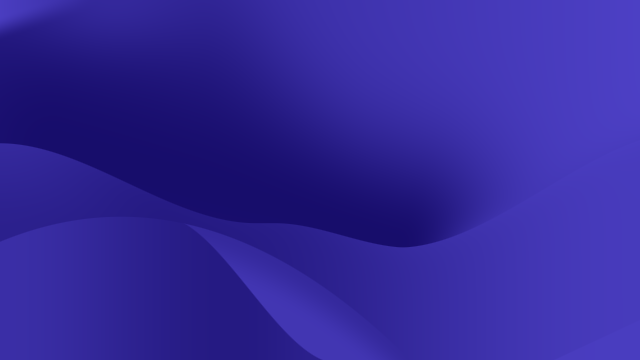
Reproduce this background procedurally as a Shadertoy shader.

```glsl
// Coverage of the region where depth is positive
float cover(float depth) {
    return clamp(depth / fwidth(depth) + 0.5, 0.0, 1.0);
}

float segmentDistance(vec2 p, vec2 a, vec2 b) {
    vec2 along = b - a;
    return length(p - a - along * clamp(dot(p - a, along) / dot(along, along), 0.0, 1.0));
}

// Dark diagonal valley that opens into light on the right
float backdropTone(vec2 q) {
    float valley = segmentDistance(q, vec2(0.15, 0.60), vec2(1.10, 0.33));
    float steepness = mix(2.1, 3.7, smoothstep(0.55, 1.05, q.x));
    float rise = 1.0 - exp(-pow(valley * steepness, 2.0));
    float tone = rise * min(1.0, 0.45 + 0.31 * q.x);

    // Haze along the top and the bright fold in the corner
    vec2 haze = (q - vec2(0.27, 0.98)) / vec2(0.24, 0.14);
    tone += 0.25 * exp(-dot(haze, haze));
    float fold = smoothstep(-0.035, 0.035, q.y - 0.92 - 0.33 * q.x);
    return mix(tone, 0.95 - 1.3 * q.x, fold * (1.0 - smoothstep(0.2, 0.3, q.x)));
}

float middleEdge(float x) {
    return 0.602 - 0.222 * smoothstep(0.0, 0.40, x)
                 - 0.068 * smoothstep(0.43, 0.64, x)
                 + 0.325 * smoothstep(0.62, 1.08, x);
}

vec3 indigo(float tone) {
    return mix(vec3(0.09, 0.05, 0.42), vec3(0.30, 0.25, 0.77), clamp(tone, 0.0, 1.0));
}

void mainImage(out vec4 fragColor, in vec2 fragCoord) {
    vec2 uv = fragCoord / iResolution.xy;
    vec2 q = uv * vec2(16.0 / 9.0, 1.0);
    float tone = backdropTone(q);

    // Middle wave, melting into the backdrop on the right
    float middleDepth = middleEdge(uv.x) - uv.y;
    float middleTone = 0.24 + 0.66 * smoothstep(0.3, 1.0, uv.x);
    middleTone += 0.28 * (1.0 - smoothstep(0.0, 0.28, uv.x))
                * (1.0 - 0.5 * smoothstep(0.0, 0.25, middleDepth));
    float melt = smoothstep(0.64, 0.78, uv.x) * exp(-max(-middleDepth, 0.0) * 22.0);
    tone = mix(tone, middleTone, 0.85 * melt);
    middleTone += 0.05 * exp(-max(middleDepth, 0.0) * 25.0);
    tone = mix(tone, middleTone, cover(middleDepth));

    // Pale slope in the lower right corner
    tone = mix(tone, 0.95, 0.8 * cover(0.83 * (uv.x - 0.866) - uv.y));

    // Front hill, lit away from its crest
    float hillDepth = 0.398 - 1.95 * pow(abs(uv.x - 0.189), 2.0) - uv.y;
    float hillTone = 0.55 + 0.25 * smoothstep(0.0, 0.13, hillDepth);

    // Shaded near side of the hill
    float nearDepth = 0.40 - 0.41 * smoothstep(0.25, 0.53, uv.x) - uv.y;
    float nearTone = 0.66 - 0.40 * smoothstep(0.0, 0.36, uv.x)
                   + 0.12 * smoothstep(0.38, 0.5, uv.x);
    hillTone = mix(hillTone, nearTone, cover(nearDepth));
    tone = mix(tone, hillTone, cover(hillDepth));

    fragColor = vec4(indigo(tone), 1.0);
}
```
